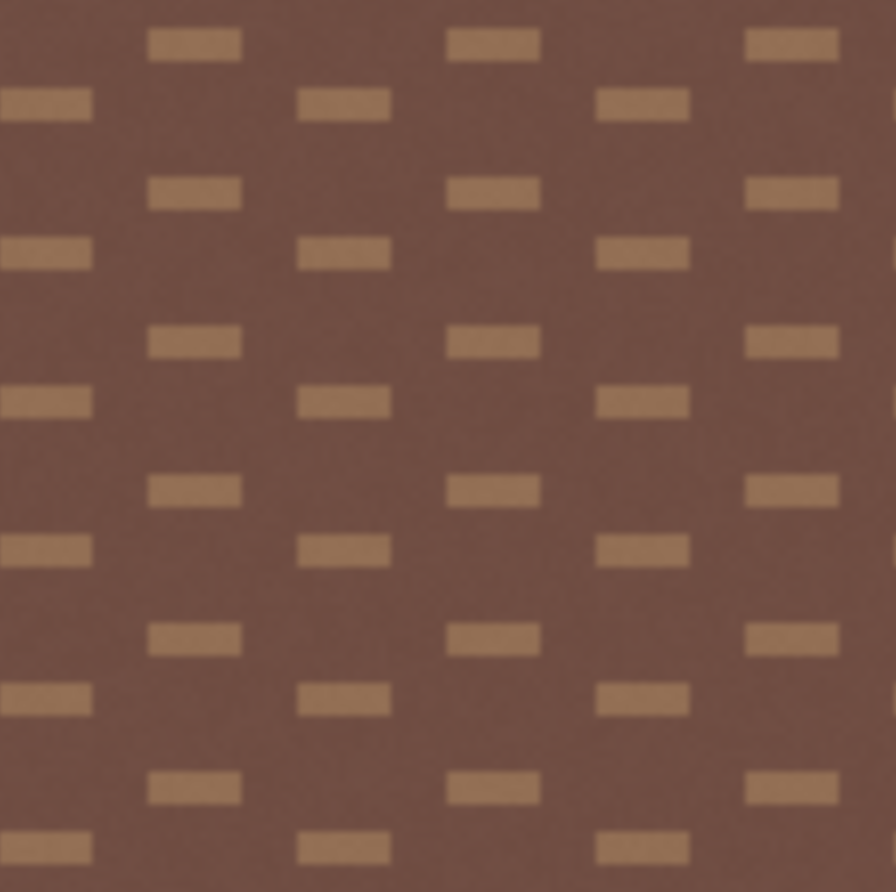
Write a Shadertoy shader that draws this pattern.

```glsl
// Staggered soft tan dashes on a faintly mottled brown ground.
#define REPEATS vec2(3.0, 6.0)
#define DASH_HALF vec2(0.0521, 0.0184)
#define DASH_A vec2(0.152, 0.296)
#define DASH_B vec2(0.652, 0.699)
#define EDGE_SOFT 0.0062
#define GROUND vec3(0.438, 0.302, 0.260)
#define TAN vec3(0.577, 0.436, 0.330)
#define GRAIN_SCALE 110.0
#define GRAIN_AMOUNT 0.016

float hash(vec2 p) {
    vec3 q = fract(p.xyx * 0.1031);
    q += dot(q, q.yzx + 33.33);
    return fract((q.x + q.y) * q.z);
}

float valueNoise(vec2 p) {
    vec2 i = floor(p), f = fract(p);
    f = f * f * (3.0 - 2.0 * f);
    return mix(mix(hash(i), hash(i + vec2(1, 0)), f.x),
               mix(hash(i + vec2(0, 1)), hash(i + vec2(1, 1)), f.x), f.y);
}

// Coverage of one blurred bar, repeated in every cell.
float dash(vec2 uv, vec2 center) {
    vec2 offset = fract(uv * REPEATS - center + 0.5) - 0.5;
    vec2 d = abs(offset) / REPEATS - DASH_HALF;
    float soft = max(EDGE_SOFT, 0.75 / iResolution.y);
    vec2 cover = 1.0 - smoothstep(-soft, soft, d);
    return cover.x * cover.y;
}

void mainImage(out vec4 fragColor, in vec2 fragCoord) {
    vec2 uv = fragCoord / iResolution.xy;
    float bars = max(dash(uv, DASH_A), dash(uv, DASH_B));
    vec3 color = mix(GROUND, TAN, bars);

    // Fine grain over a broader, weaker mottling.
    float grain = 0.65 * valueNoise(uv * GRAIN_SCALE)
                + 0.35 * valueNoise(uv * GRAIN_SCALE * 0.3 + 17.0);
    color += (grain - 0.5) * GRAIN_AMOUNT;

    fragColor = vec4(color, 1.0);
}
```
